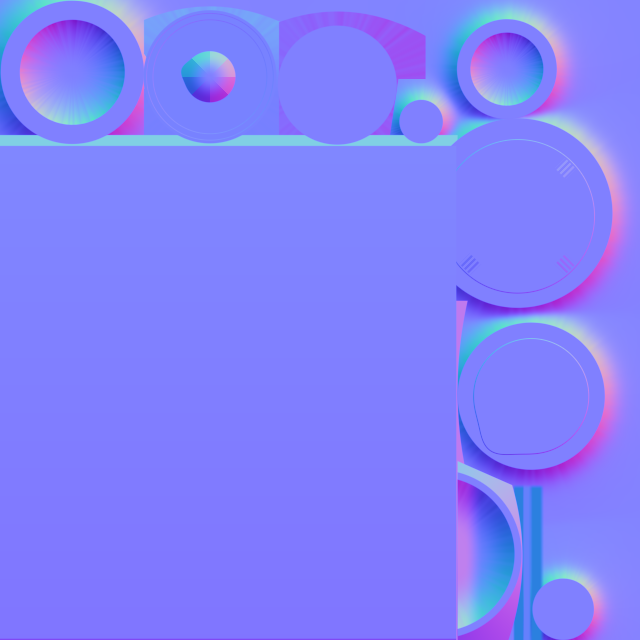
Give the GLSL for this texture map, as a WebGL 1 fragment shader.

```glsl
precision highp float;
// Draws a tangent-space normal map: bevelled discs and dishes around a plain square panel.
uniform vec2 u_resolution;

float hash(float n) { return fract(sin(n * 12.99) * 43758.5); }

float noise(float x) {
  float i = floor(x), f = fract(x);
  return mix(hash(i), hash(i + 1.0), f * f * (3.0 - 2.0 * f));
}

// Coverage of a region where d is negative
float cover(float d, float aa) { return 1.0 - smoothstep(-aa, aa, d); }

float band(float x, float lo, float hi, float aa) {
  return cover(lo - x, aa) * cover(x - hi, aa);
}

vec2 outward(vec2 v) { return v / (length(v) + 1e-5); }

// Radial variation in the form of fine spokes
float streaks(vec2 v, float amount) {
  return 1.0 + amount * (noise((atan(v.y, v.x) + 4.0) * 22.0) - 0.5);
}

// Circle distance with a pointed bulge towards one direction
float teardrop(vec2 v, float r, vec2 tip, float bulge) {
  float turn = 1.0 - dot(outward(v), tip);
  return length(v) - r - bulge * exp(-turn * 18.0);
}

// Adds a weighted outward slope; the nearest shape dominates
vec3 addBevel(vec3 sum, vec2 v, float r, float width) {
  float d = length(v) - r;
  float e = max(d, 0.0);
  float fall = 0.62 * exp(-e * e / (width * width)) + 0.15 * exp(-e / 0.05);
  float weight = exp(-150.0 * d);
  return sum + weight * vec3(outward(v) * fall * streaks(v, 0.12), 1.0);
}

vec2 face(vec2 n, vec2 v, float r, vec2 tilt, float aa) {
  return mix(n, tilt, cover(length(v) - r, aa));
}

// Concave bowl, steepest at its rim
vec2 dish(vec2 n, vec2 v, float r, float aa) {
  float t = clamp(length(v) / r, 0.0, 1.0);
  vec2 slope = -outward(v) * 0.76 * pow(t, 1.8) * streaks(v, 0.25);
  return mix(n, slope, cover(length(v) - r, aa));
}

// Engraved hairline following a distance field
vec2 groove(vec2 n, vec2 v, float d, float strength, float aa) {
  return mix(n, outward(v) * strength, cover(abs(d) - 0.0006, aa));
}

void main() {
  vec2 p = gl_FragCoord.xy / u_resolution;
  float aa = 0.8 / u_resolution.y;

  // Centres relative to the pixel
  vec2 bowlA = p - vec2(0.113, 0.887);
  vec2 discB = p - vec2(0.328, 0.880);
  vec2 discC = p - vec2(0.527, 0.867);
  vec2 knobD = p - vec2(0.658, 0.810);
  vec2 bowlE = p - vec2(0.792, 0.892);
  vec2 discF = p - vec2(0.809, 0.667);
  vec2 discG = p - vec2(0.830, 0.381);
  vec2 arcH = p - vec2(0.683, 0.134);
  vec2 knobI = p - vec2(0.880, 0.048);

  // Soft bevels around the raised shapes
  vec3 sum = vec3(0.0, 0.0, 1e-20);
  sum = addBevel(sum, bowlA, 0.112, 0.038);
  sum = addBevel(sum, knobD, 0.034, 0.021);
  sum = addBevel(sum, bowlE, 0.078, 0.023);
  sum = addBevel(sum, discF, 0.148, 0.023);
  sum = addBevel(sum, discG, 0.115, 0.024);
  sum = addBevel(sum, knobI, 0.048, 0.019);
  vec2 n = sum.xy / sum.z + vec2(0.02, 0.03);

  // Tinted surrounds of the two upper discs
  float spike = 0.02 * max(0.0, 1.0 - abs(p.y - 0.888) / 0.028);
  float hullB = max(p.y - 0.99 + 2.0 * discB.x * discB.x, 0.77 - p.y);
  float cellB = cover(hullB, aa) * band(p.x, 0.225 + spike, 0.44, aa);
  vec2 tintB = vec2(-0.07, 0.27 * smoothstep(-0.04, 0.09, discB.y));
  n = mix(n, tintB * streaks(discB, 0.4), cellB);
  float rightC = mix(0.608 + 0.15 * (p.y - 0.78), 0.665, step(0.876, p.y));
  float hullC = max(p.y - 0.982 + 2.0 * discC.x * discC.x, 0.77 - p.y);
  float cellC = cover(hullC, aa) * band(p.x, 0.436, rightC, aa);
  vec2 tintC = mix(vec2(0.06, -0.18), vec2(0.2, -0.33), smoothstep(0.44, 0.62, p.x));
  n = mix(n, tintC * streaks(discC, 0.5), cellC);

  // Ledges along the panel and blue channels
  n = mix(n, vec2(0.0, 0.62), band(p.y, 0.77, 0.789, aa) * cover(p.x - 0.715, aa));
  float ledge = p.y > 0.27 ? 0.715 + 0.8 * pow(abs(p.y - 0.39), 2.0) : 0.73;
  n = mix(n, vec2(0.5, -0.04), cover(p.x - ledge, aa) * cover(p.y - 0.53, aa));
  float channels = band(p.x, 0.803, 0.818, 0.002) + band(p.x, 0.829, 0.847, 0.004);
  n = mix(n, vec2(-0.2, 0.0), band(p.x, 0.818, 0.829, aa) * cover(p.y - 0.24, 0.004));
  n = mix(n, vec2(-0.66, 0.0), channels * cover(p.y - 0.24, 0.004));

  // Half dish with its hull and rim
  float hullH = max(p.x - 0.8165 + 1.3 * pow(p.y - 0.13, 2.0), p.y - 0.276 + 0.44 * (p.x - 0.723));
  float rightH = cover(0.715 - p.x, aa);
  n = mix(n, outward(arcH) * 0.55, cover(hullH, aa) * rightH);
  n = mix(n, face(n, arcH, 0.132, vec2(0.0), aa), rightH);
  float bowlH = cover(length(arcH) - 0.121, aa) * rightH;
  vec2 slopeH = -outward(arcH) * 0.7 * smoothstep(0.045, 0.118, length(arcH)) * streaks(arcH, 0.15);
  slopeH.x += 0.5 * (1.0 - smoothstep(0.726, 0.755, p.x));
  n = mix(n, slopeH, bowlH);

  // Flat faces
  n = face(n, bowlA, 0.112, vec2(0.0), aa);
  n = face(n, discB, 0.104, vec2(-0.06, 0.02), aa);
  n = face(n, discC, 0.093, vec2(0.0), aa);
  n = face(n, knobD, 0.034, vec2(0.0), aa);
  n = face(n, bowlE, 0.078, vec2(0.0), aa);
  n = face(n, discF, 0.148, vec2(0.0), aa);
  n = face(n, discG, 0.115, vec2(0.0), aa);
  n = face(n, knobI, 0.048, vec2(0.0), aa);

  // Bowls, faceted cone and engraved lines
  n = dish(n, bowlA, 0.082, aa);
  n = dish(n, bowlE, 0.057, aa);
  float facet = (floor(atan(discB.y, discB.x) / 0.785) + 0.5) * 0.785;
  vec2 facetDir = mix(outward(discB), vec2(cos(facet), sin(facet)), 0.6);
  float cone = teardrop(discB, 0.040, vec2(-0.97, 0.24), 0.006);
  n = mix(n, facetDir * 0.72 * smoothstep(0.0, 0.036, length(discB)), cover(cone, aa));
  n = groove(n, discB, length(discB) - 0.099, -0.16, aa);
  n = groove(n, discB, length(discB) - 0.089, -0.16, aa);
  vec2 innerF = discF + vec2(0.0, 0.005);
  n = groove(n, innerF, length(innerF) - 0.120, 0.5, aa);
  n = groove(n, discG, teardrop(discG, 0.090, vec2(-0.61, -0.79), 0.017), 0.6, aa);

  // Diagonal hatch marks inside the largest disc
  vec2 q = abs(innerF);
  vec2 hatch = vec2(q.x + q.y, q.x - q.y) * 0.707;
  float marks = band(hatch.x, 0.094, 0.117, aa) * cover(abs(hatch.y) - 0.012, aa);
  marks *= smoothstep(0.3, 0.7, abs(fract(hatch.y / 0.007) - 0.5) * 2.0);
  marks *= 1.0 - step(innerF.x, 0.0) * step(0.0, innerF.y);
  n = mix(n, outward(innerF) * 0.25, marks);

  // Plain panel with a gentle vertical tilt and a dark lower edge
  vec2 tilt = vec2(0.0, mix(-0.08, 0.06, p.y / 0.772));
  tilt.y -= 0.35 * cover(p.y - 0.002, aa);
  n = mix(n, tilt, cover(max(p.x - 0.713, p.y - 0.772), aa));

  float z = sqrt(max(0.0, 1.0 - dot(n, n)));
  gl_FragColor = vec4(0.5 + 0.5 * vec3(n, z), 1.0);
}
```
